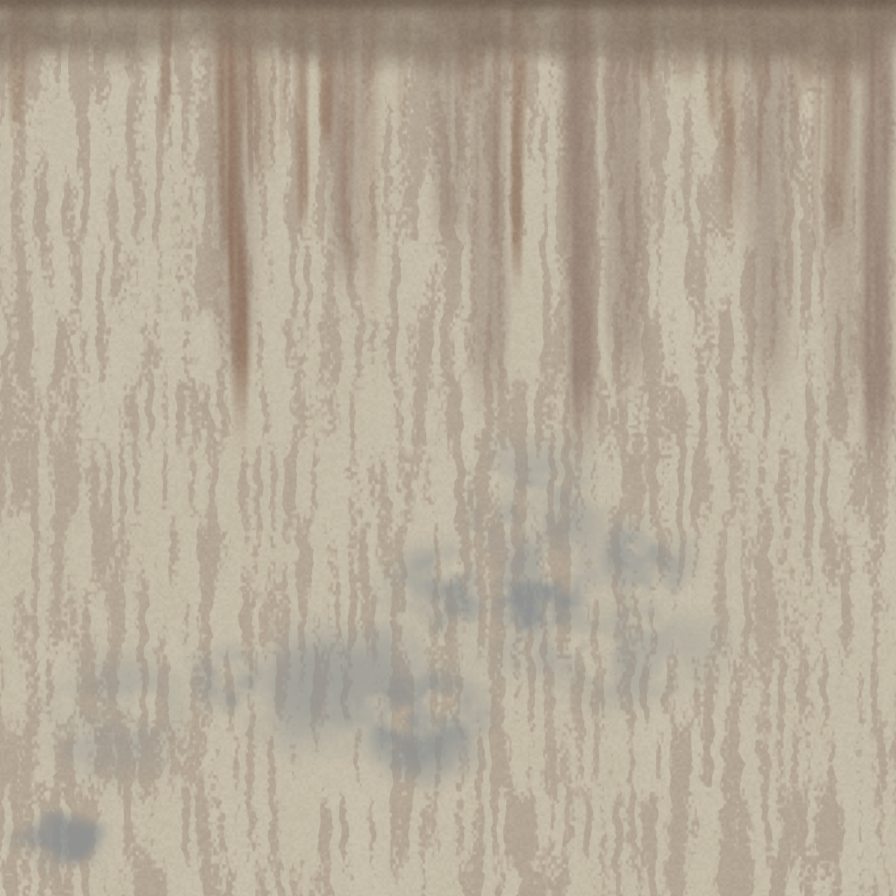
Reproduce this texture procedurally as a WebGL 1 fragment shader.

```glsl
precision highp float;
// Weathered plaster: cream ground with ragged vertical grooves, a grimy top
// edge, rusty drips running down from it and cloudy blue-grey damp stains.
// Built from stretched value noise, tapered streaks and noise-eroded ellipses.

uniform vec2 u_resolution;

float hash(vec2 p) {
  vec3 q = fract(vec3(p.xyx) * 0.1031);
  q += dot(q, q.yzx + 33.33);
  return fract((q.x + q.y) * q.z);
}

float noise(vec2 p) {
  vec2 i = floor(p);
  vec2 f = fract(p);
  f = f * f * (3.0 - 2.0 * f);
  float low = mix(hash(i), hash(i + vec2(1.0, 0.0)), f.x);
  float high = mix(hash(i + vec2(0.0, 1.0)), hash(i + 1.0), f.x);
  return mix(low, high, f.y);
}

float fbm(vec2 p) {
  float sum = 0.0;
  float gain = 0.5;
  for (int i = 0; i < 5; i++) {
    sum += gain * noise(p);
    p = p * 2.03 + 17.3;
    gain *= 0.5;
  }
  return sum;
}

// Broken vertical grooves with crumbly edges
float grooves(vec2 uv) {
  float wobble = (noise(uv * vec2(35.0, 55.0)) - 0.5) * 0.007;
  float lines = noise(vec2((uv.x + wobble) * 125.0, uv.y * 13.0));
  float crumble = noise(uv * vec2(300.0, 210.0)) - 0.5;
  float patches = fbm(uv * vec2(7.0, 4.0) + 4.0) - 0.5;
  return smoothstep(0.42, 0.74, lines + 0.42 * crumble + 0.3 * patches);
}

// Drip from the top edge; taper 1 narrows it to a point at its foot
float streak(vec2 uv, float x, float halfWidth, float foot, float taper) {
  float rise = clamp((uv.y - foot) / (1.0 - foot), 0.0, 1.0);
  float w = halfWidth * mix(1.0, 0.2 + 0.8 * sqrt(rise), taper);
  float sway = (noise(vec2(uv.y * 9.0, x * 50.0)) - 0.5) * 0.006;
  float side = 1.0 - smoothstep(0.25 * w, w, abs(uv.x - x + sway));
  return side * smoothstep(0.0, 0.24, rise);
}

// Short random drips under the grimy edge
float smallDrips(vec2 uv) {
  float cover = 0.0;
  for (int i = 0; i < 30; i++) {
    float k = float(i);
    float reach = hash(vec2(k, 5.0));
    float x = 0.22 + 0.78 * hash(vec2(k, 1.0));
    float w = 0.005 + 0.018 * hash(vec2(k, 9.0));
    float drip = streak(uv, x, w, 0.9 - 0.28 * reach * reach, 0.7);
    cover = max(cover, drip * (0.25 + 0.4 * hash(vec2(k, 13.0))));
  }
  return cover;
}

float stain(vec2 p, vec2 center, vec2 radius) {
  return 1.0 - smoothstep(0.35, 1.25, length((p - center) / radius));
}

void main() {
  vec2 uv = gl_FragCoord.xy / u_resolution;
  float fibre = noise(vec2(uv.x * 190.0, uv.y * 6.0));
  float grain = noise(uv * 330.0);
  float cloud = fbm(uv * 24.0);

  // Grooved ground
  vec3 color = mix(vec3(0.785, 0.755, 0.675), vec3(0.685, 0.625, 0.555), 0.85 * grooves(uv));
  color = mix(color, vec3(0.72, 0.67, 0.6), 0.35 * fbm(uv * vec2(12.0, 5.0)));

  // Wide pale mauve washes, then the firm drips
  float wash = 0.45 * streak(uv, 0.385, 0.035, 0.65, 0.6);
  wash = max(wash, 0.5 * streak(uv, 0.545, 0.035, 0.51, 0.4));
  wash = max(wash, 0.5 * streak(uv, 0.505, 0.035, 0.7, 0.3));
  wash = max(wash, 0.55 * streak(uv, 0.7, 0.04, 0.53, 0.5));
  wash = max(wash, 0.5 * streak(uv, 0.86, 0.045, 0.52, 0.6));
  wash = max(wash, 0.45 * streak(uv, 0.26, 0.045, 0.55, 0.6));
  wash = max(wash, 0.35 * streak(uv, 0.94, 0.035, 0.49, 0.3));
  wash = max(wash, 0.9 * streak(uv, 0.647, 0.027, 0.465, 0.15));
  wash = max(wash, 0.9 * streak(uv, 0.977, 0.028, 0.44, 0.2));
  color = mix(color, vec3(0.585, 0.51, 0.46), wash * (0.75 + 0.4 * fibre));

  // Narrow rust drips
  float lean = 0.268 - 0.05 * max(uv.y - 0.6, 0.0);
  float rust = 0.85 * streak(uv, lean, 0.021, 0.48, 0.75);
  rust = max(rust, 0.75 * streak(uv, 0.576, 0.014, 0.66, 0.8));
  rust = max(rust, 0.6 * streak(uv, 0.02, 0.018, 0.84, 0.8));
  rust = max(rust, 0.5 * streak(uv, 0.183, 0.012, 0.85, 0.8));
  rust = max(rust, 0.4 * streak(uv, 0.388, 0.012, 0.66, 0.8));
  rust = max(rust, 0.5 * streak(uv, 0.815, 0.016, 0.8, 0.7));
  rust = max(rust, smallDrips(uv));
  color = mix(color, vec3(0.55, 0.435, 0.36), rust * (0.5 + 0.5 * fibre));

  // Damp stains, eroded by cloudy noise
  vec2 p = uv + 0.05 * (vec2(fbm(uv * 13.0), fbm(uv * 13.0 + 40.0)) - 0.5);
  float damp = stain(p, vec2(0.6, 0.33), vec2(0.085, 0.045));
  damp = max(damp, 0.6 * stain(p, vec2(0.6, 0.42), vec2(0.09, 0.1)));
  damp = max(damp, 0.7 * stain(p, vec2(0.715, 0.37), vec2(0.06, 0.05)));
  damp = max(damp, 0.8 * stain(p, vec2(0.5, 0.335), vec2(0.08, 0.06)));
  damp = max(damp, 0.95 * stain(p, vec2(0.47, 0.195), vec2(0.085, 0.065)));
  damp = max(damp, 0.7 * stain(p, vec2(0.38, 0.23), vec2(0.11, 0.08)));
  damp = max(damp, 0.75 * stain(p, vec2(0.255, 0.25), vec2(0.05, 0.04)));
  damp = max(damp, 0.4 * stain(p, vec2(0.13, 0.2), vec2(0.09, 0.08)));
  damp = max(damp, 0.45 * stain(p, vec2(0.67, 0.28), vec2(0.16, 0.07)));
  damp = max(damp, stain(p, vec2(0.075, 0.06), vec2(0.05, 0.03)));
  damp *= smoothstep(0.15, 0.6, cloud);
  color = mix(color, vec3(0.53, 0.55, 0.56), 0.8 * damp * (0.75 + 0.4 * grain));

  // Grimy top edge
  float ragged = 0.935 + 0.06 * (fbm(uv * vec2(14.0, 9.0)) - 0.5);
  float grime = smoothstep(ragged - 0.02, ragged + 0.025, uv.y) * (0.45 + 0.6 * cloud);
  color = mix(color, vec3(0.53, 0.47, 0.41), grime);
  color = mix(color, vec3(0.42, 0.36, 0.31), 0.7 * smoothstep(0.982, 1.0, uv.y));

  color += 0.035 * (grain - 0.5);
  gl_FragColor = vec4(color, 1.0);
}
```
